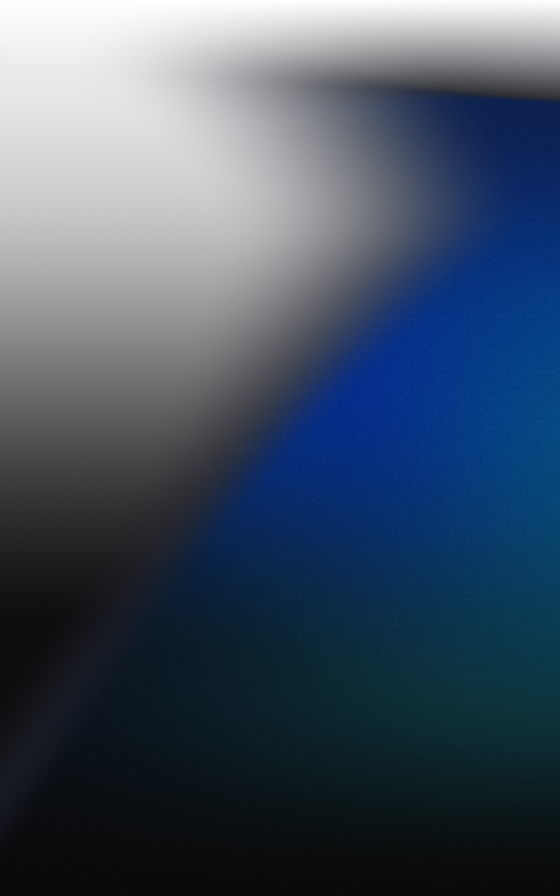
Give the GLSL for this background, as a Shadertoy shader.

```glsl
// Soft studio gradient: white light fading diagonally into royal blue, teal and black.

vec2 randomGradient(vec2 cell) {
    float angle = 6.2832 * fract(sin(dot(cell, vec2(127.1, 311.7))) * 43758.5);
    return vec2(cos(angle), sin(angle));
}

float gradientNoise(vec2 p) {
    vec2 i = floor(p), f = p - i;
    vec2 u = f * f * (3.0 - 2.0 * f);
    vec2 e = vec2(1.0, 0.0);
    float a = dot(randomGradient(i), f);
    float b = dot(randomGradient(i + e.xy), f - e.xy);
    float c = dot(randomGradient(i + e.yx), f - e.yx);
    float d = dot(randomGradient(i + e.xx), f - e.xx);
    return mix(mix(a, b, u.x), mix(c, d, u.x), u.y);
}

// Blue at the middle right, teal below it, black along the bottom.
vec3 blueField(float x, float depth) {
    vec3 royal = mix(vec3(0.05, 0.13, 0.31), vec3(0.02, 0.18, 0.55), smoothstep(0.1, 0.4, depth));
    float azure = smoothstep(0.6, 1.1, x) * smoothstep(0.15, 0.5, depth);
    vec3 upper = mix(royal, vec3(0.02, 0.30, 0.50), azure);
    vec3 teal = mix(vec3(0.04, 0.07, 0.11), vec3(0.05, 0.21, 0.24), smoothstep(0.0, 1.0, x));
    vec3 water = mix(upper, teal, smoothstep(0.4, 0.78, depth + 0.12 * (0.5 - x)));
    return mix(water, vec3(0.04), smoothstep(0.75, 1.0, depth));
}

// Pale light on the left that dims with depth and melts into the blue.
vec3 litField(float x, float depth) {
    float light = (1.0 - 0.9 * depth) * (1.0 - smoothstep(0.2, 0.84, depth));
    float edge = 0.95 - 1.1 * depth - 0.38 * (1.0 - smoothstep(0.03, 0.28, depth));
    float spread = mix(0.33, 0.12, smoothstep(0.1, 0.6, depth));
    float across = (x - edge + spread) / (2.0 * spread);
    vec3 shade = mix(vec3(0.12, 0.14, 0.20), blueField(x, depth), smoothstep(0.45, 1.0, across));
    return mix(vec3(max(light, 0.05)), shade, smoothstep(0.0, 1.0, across));
}

void mainImage(out vec4 fragColor, in vec2 fragCoord) {
    vec2 uv = fragCoord / iResolution.xy;
    float depth = 1.0 - uv.y;

    // Top band: white to charcoal, darker towards the right
    float crease = 0.075 + 0.038 * uv.x;
    float h = min(depth / crease, 1.0);
    float drop = 0.09 + 0.76 * smoothstep(0.1, 0.85, uv.x);
    vec3 band = 1.0 - drop * h * (0.76 + 0.24 * h) + vec3(0.0, 0.01, 0.03) * h * uv.x;

    // The crease is blurred on the left and crisp on the right
    float blur = mix(0.06, 0.004, smoothstep(0.3, 0.9, uv.x));
    vec3 color = mix(band, litField(uv.x, depth), smoothstep(-blur, blur, depth - crease));

    // Fine film grain, strongest in the blue
    float grain = gradientNoise(uv * vec2(170.0, 272.0) + 0.37);
    color += grain * (0.006 + 0.03 * max(color.b - color.r, 0.0));

    fragColor = vec4(clamp(color, 0.0, 1.0), 1.0);
}
```
